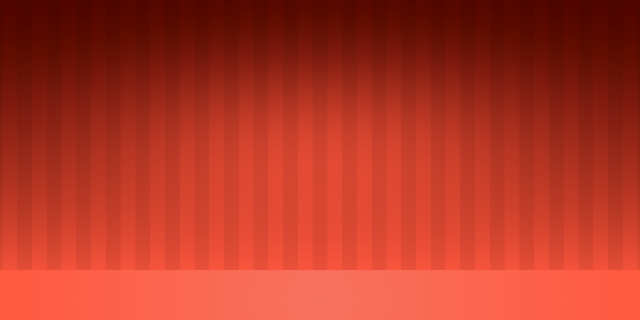
A WebGL 2 fragment shader for this background:

```glsl
#version 300 es
precision highp float;

uniform vec2 u_resolution;
out vec4 fragColor;

// Lengths are in canvas heights
#define FLOOR_HEIGHT 0.156
#define STRIPE_PERIOD 0.0923
#define STRIPE_CONTRAST 0.033
#define WALL_CURVE 1.6
#define WALL_GLOW 0.5
#define WALL_GLOW_SIZE vec2(0.51, 0.20)
#define WALL_GLOW_Y 0.578
#define FLOOR_GLOW_Y 0.0625
#define FLOOR_GLOW_RADIUS 1.0

const vec3 WALL_DARK = vec3(0.300, 0.015, -0.020);
const vec3 WALL_RANGE = vec3(0.620, 0.295, 0.240);
const vec3 FLOOR_COLOR = vec3(1.000, 0.350, 0.245);
const vec3 FLOOR_GLOW_COLOR = vec3(0.970, 0.445, 0.375);

// Vertical bands centred on x = 0: -1 in the dark ones, +1 in the light ones
float stripes(float x, float pixel) {
    float fromCentre = abs(fract(x / STRIPE_PERIOD + 0.5) - 0.5) * STRIPE_PERIOD;
    float edge = fromCentre - 0.25 * STRIPE_PERIOD;
    return clamp(2.0 * edge / pixel, -1.0, 1.0);
}

// Dark at the top, lit from below and by a wide soft spot
vec3 wall(vec2 p, float pixel) {
    float descent = clamp((1.0 - p.y) / (1.0 - FLOOR_HEIGHT), 0.0, 1.0);
    vec2 q = (p - vec2(0.0, WALL_GLOW_Y)) / WALL_GLOW_SIZE;
    float light = pow(descent, WALL_CURVE) + WALL_GLOW * exp(-0.5 * dot(q, q));
    vec3 color = max(WALL_DARK + WALL_RANGE * light, 0.0);
    return color * (1.0 + STRIPE_CONTRAST * stripes(p.x, pixel));
}

// Flat strip with a pale radial glow in the middle
vec3 ground(vec2 p) {
    float d = length(p - vec2(0.0, FLOOR_GLOW_Y));
    float glow = max(1.0 - d / FLOOR_GLOW_RADIUS, 0.0);
    return mix(FLOOR_COLOR, FLOOR_GLOW_COLOR, glow);
}

void main() {
    float pixel = 1.0 / u_resolution.y;
    vec2 p = gl_FragCoord.xy * pixel;
    p.x -= 0.5 * u_resolution.x * pixel;

    float aboveFloor = clamp((p.y - FLOOR_HEIGHT) / pixel + 0.5, 0.0, 1.0);
    vec3 color = mix(ground(p), wall(p, pixel), aboveFloor);
    fragColor = vec4(clamp(color, 0.0, 1.0), 1.0);
}
```
